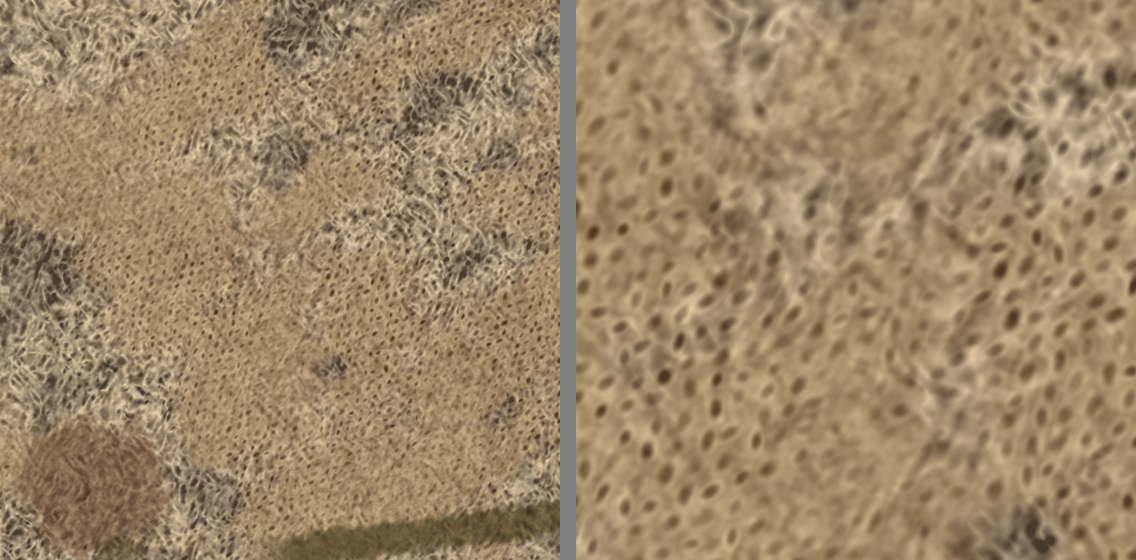
Left, the full canvas; right, a detail of the centre.
Write a WebGL 2 fragment shader that draws this texture.

```glsl
#version 300 es
precision highp float;
// Dry pitted hillside: tan ground with slanted pits, pale straw, a brown shrub and a strip of grass.
uniform vec2 u_resolution;
out vec4 fragColor;

const vec3 SOIL_DARK   = vec3(0.29, 0.195, 0.10);
const vec3 SOIL_LIGHT  = vec3(0.85, 0.745, 0.58);
const vec3 STRAW_DARK  = vec3(0.27, 0.215, 0.165);
const vec3 STRAW_LIGHT = vec3(0.84, 0.765, 0.645);
const vec3 SHRUB_DARK  = vec3(0.25, 0.16, 0.10);
const vec3 SHRUB_LIGHT = vec3(0.66, 0.53, 0.41);
const vec3 GRASS_DARK  = vec3(0.17, 0.14, 0.07);
const vec3 GRASS_LIGHT = vec3(0.54, 0.47, 0.31);

const float BASE_TONE    = 0.63;
const vec2  PIT_SPACING  = vec2(0.0185, 0.0150);
const vec2  PIT_RADII    = vec2(0.0062, 0.0036); // along, across
const float PIT_ANGLE    = 0.95;
const float ROW_ANGLE    = 0.28;
const float PIT_DEPTH    = 0.46;
const float RIM_LIGHT    = 0.09;
const float FIBRE_AMOUNT = 0.17;
const float STRAND_AMOUNT = 0.26;
const float BLOTCH_DEPTH = 0.27;

float hash(vec2 p) {
  vec3 q = fract(vec3(p.xyx) * 0.1031);
  q += dot(q, q.yzx + 33.33);
  return fract((q.x + q.y) * q.z);
}

float noise(vec2 p) {
  vec2 i = floor(p), f = fract(p);
  f = f * f * (3.0 - 2.0 * f);
  return mix(mix(hash(i), hash(i + vec2(1, 0)), f.x),
             mix(hash(i + vec2(0, 1)), hash(i + vec2(1, 1)), f.x), f.y);
}

vec2 turn(vec2 p, float angle) {
  float c = cos(angle), s = sin(angle);
  return vec2(c * p.x + s * p.y, c * p.y - s * p.x);
}

float fbm(vec2 p) {
  float sum = 0.0, weight = 0.53;
  for (int i = 0; i < 4; i++) {
    sum += weight * noise(p);
    p = turn(p, 0.6) * 2.03 + 17.3;
    weight *= 0.5;
  }
  return sum;
}

// Signed noise drawn out along the given angle
float fibre(vec2 p, float angle, vec2 frequency) {
  return 2.0 * noise(turn(p, angle) * frequency + 40.0) - 1.0;
}

// Staggered rows of slanted hollows: x = shade, y = lit rim
vec2 pits(vec2 p, float scatter) {
  vec2 grid = turn(p, ROW_ANGLE) / PIT_SPACING + 50.0;
  vec2 home = floor(grid);
  vec2 result = vec2(0.0);
  for (int y = -1; y <= 1; y++) {
    for (int x = -1; x <= 1; x++) {
      vec2 cell = home + vec2(x, y);
      vec2 jitter = vec2(hash(cell + 7.1), hash(cell + 91.7)) - 0.5;
      vec2 centre = cell + 0.5 + jitter * scatter;
      centre.x += 0.5 * mod(cell.y, 2.0) - 0.25;
      vec2 offset = turn((grid - centre) * PIT_SPACING, PIT_ANGLE - ROW_ANGLE + jitter.x);
      float size = mix(0.75, 1.15, hash(cell + 23.9));
      float d = length(offset / (PIT_RADII * size));
      float strength = mix(0.35, 1.0, hash(cell + 53.3));
      float rim = (d - 1.55) * 2.4;
      result = max(result, strength * vec2(smoothstep(1.35, 0.25, d), exp(-rim * rim)));
    }
  }
  return result;
}

void main() {
  vec2 p = gl_FragCoord.xy / u_resolution.y;
  vec2 warp = vec2(noise(p * 22.0), noise(p * 22.0 + 60.0)) - 0.5;
  vec2 q = p + 0.012 * warp;

  // Regions: straw-covered ground, dark blotches, shrub, grass
  vec2 slope = turn(p, 0.5);
  float cover = fbm(slope * vec2(4.5, 7.5) + 3.7);
  cover += 0.13 * smoothstep(0.6, 0.1, p.x) + 0.07 * smoothstep(0.6, 1.0, p.y) - 0.05;
  float rough = smoothstep(0.40, 0.68, cover);
  float blotch = smoothstep(0.50, 0.72, fbm(slope * vec2(10.0, 15.0) + 31.0)) * smoothstep(0.1, 0.7, rough);
  float ragged = 0.5 * (fbm(p * 24.0) - 0.5) + 0.35 * (noise(turn(p, 1.1) * vec2(50.0, 130.0)) - 0.5);
  float shrub = smoothstep(1.15, 0.75, length((p - vec2(0.165, 0.13)) / vec2(0.135, 0.125)) + ragged);
  float stripY = 0.015 + 0.13 * (p.x - 0.52);
  float strip = smoothstep(1.35, 0.7, abs(p.y - stripY) / 0.029 + 1.6 * ragged) * smoothstep(0.42, 0.54, p.x);
  float tuft = smoothstep(1.2, 0.5, length((p - vec2(0.22, 0.018)) / vec2(0.06, 0.026)) + ragged);
  float grass = max(strip, 0.65 * tuft);
  float plants = max(shrub, grass);

  // Fine fibres leaning both ways
  float lean = smoothstep(0.3, 0.7, noise(p * 34.0 + 9.0));
  float fibres = mix(fibre(q, 1.05, vec2(75.0, 180.0)), fibre(q, 2.15, vec2(80.0, 170.0)), lean);
  fibres += 0.5 * fibre(p, 0.4, vec2(210.0, 240.0));

  // Curled pale strands with dark gaps between them
  vec2 curl = p + 0.018 * warp;
  float ridge = mix(fibre(curl, 1.2, vec2(55.0, 95.0)), fibre(curl, 2.3, vec2(60.0, 100.0)), lean);
  float strands = 1.0 - 2.7 * abs(ridge);

  // Tone
  vec2 pit = pits(p + 0.006 * warp, mix(0.35, 0.8, rough));
  float pitFade = mix(0.45, 1.0, smoothstep(0.3, 0.6, fbm(p * 6.0 + 12.0) + 0.12 * (p.x - p.y)));
  pitFade *= 1.0 - 0.75 * plants;
  float tone = BASE_TONE + 0.16 * (fbm(p * 9.0 + 80.0) - 0.5);
  tone += FIBRE_AMOUNT * fibres * (1.0 + 0.35 * rough);
  tone += pitFade * (RIM_LIGHT * pit.y - PIT_DEPTH * pit.x);
  tone += STRAND_AMOUNT * (strands - 0.05) * mix(0.15, 1.0, rough) * (1.0 - 0.4 * plants);
  tone -= BLOTCH_DEPTH * blotch * (1.0 - plants);
  tone = clamp(tone, 0.02, 1.08);

  // Colour
  float grey = clamp(0.75 * rough + 0.4 * blotch, 0.0, 1.0);
  vec3 colour = mix(mix(SOIL_DARK, SOIL_LIGHT, tone), mix(STRAW_DARK, STRAW_LIGHT, tone), grey);
  colour = mix(colour, mix(SHRUB_DARK, SHRUB_LIGHT, tone * 0.95), 0.9 * shrub);
  colour = mix(colour, mix(GRASS_DARK, GRASS_LIGHT, tone * 0.8), 0.9 * grass);
  fragColor = vec4(colour, 1.0);
}
```
